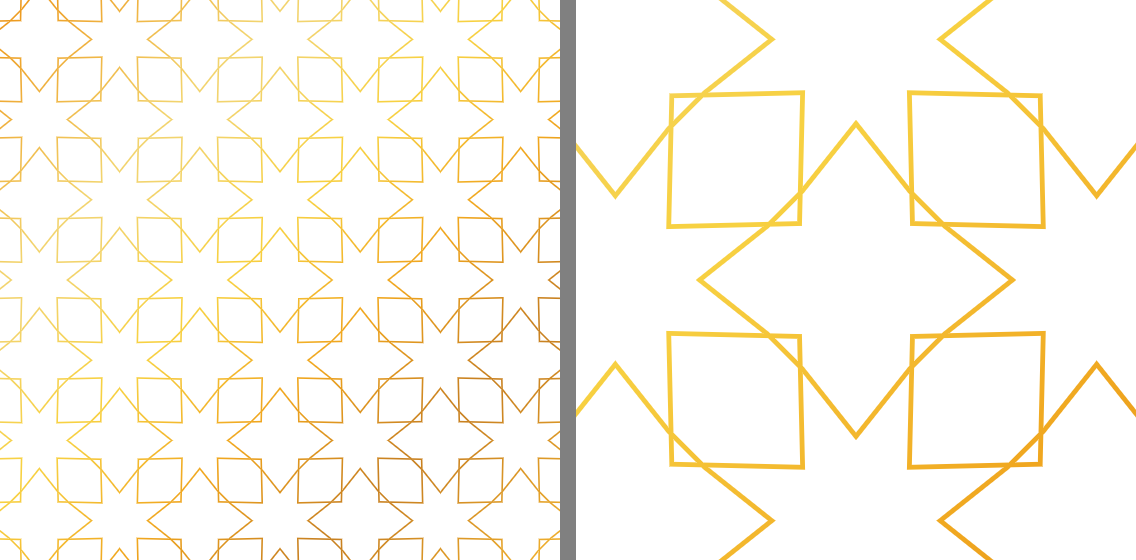
Left, the full canvas; right, a detail of the centre.
A WebGL 1 fragment shader for this pattern:

```glsl
precision highp float;
// Thin gold outlines of four-pointed stars on a staggered lattice, with a
// near-square rhombus linking each diagonal pair. Mirror folds reduce the plane
// to one triangle, where every outline is a straight line.

uniform vec2 u_resolution;

const float PERIOD = 0.2865;        // lattice step, in canvas units
// Lengths below are fractions of the lattice step.
const float STAR_TIP = 0.325;
const float STAR_NOTCH = 0.144;     // where tip edges would meet on the diagonal
const float NOTCH_CHAMFER = 0.2964; // x + y of the short edge across the notch
const float RHOMBUS_NEAR = 0.1327;  // corner offset towards the stars
const float RHOMBUS_WIDE = 0.1391;  // corner offset across that direction
const float HALF_WIDTH = 0.0050;

// Folds the plane into the triangle 0 <= y <= x, x + y <= 0.5.
vec2 foldLattice(vec2 p) {
  vec2 q = abs(fract(p + 0.5) - 0.5);
  if (q.x + q.y > 0.5) q = 0.5 - q;
  return q.x < q.y ? q.yx : q;
}

// Signed distance to the infinite line through a and b.
float lineDistance(vec2 p, vec2 a, vec2 b) {
  vec2 along = normalize(b - a);
  return dot(p - a, vec2(along.y, -along.x));
}

float starOutline(vec2 q) {
  float edge = lineDistance(q, vec2(STAR_TIP, 0.0), vec2(STAR_NOTCH));
  float chamfer = (q.x + q.y - NOTCH_CHAMFER) * 0.70711;
  return abs(min(edge, chamfer));
}

float rhombusOutline(vec2 q) {
  vec2 nearCorner = vec2(0.25 - RHOMBUS_NEAR);
  vec2 wideCorner = 0.25 + vec2(RHOMBUS_WIDE, -RHOMBUS_WIDE);
  return abs(lineDistance(q, nearCorner, wideCorner));
}

// Antialiased stroke coverage.
float stroke(float distance, float halfWidth, float pixel) {
  return clamp((halfWidth - distance) / pixel + 0.5, 0.0, 1.0);
}

// Blends from one colour to the next between two gradient positions.
vec3 blendStop(vec3 colour, vec3 next, float from, float to, float t) {
  return mix(colour, next, clamp((t - from) / (to - from), 0.0, 1.0));
}

// Metallic foil gradient, t running from top left to bottom right.
vec3 goldFoil(float t) {
  vec3 amber = vec3(0.93, 0.61, 0.13);
  vec3 paleGold = vec3(0.95, 0.83, 0.43);
  vec3 yellow = vec3(0.97, 0.82, 0.26);
  vec3 orange = vec3(0.94, 0.65, 0.12);
  vec3 bronze = vec3(0.79, 0.51, 0.13);
  vec3 warmGold = vec3(0.95, 0.70, 0.18);
  vec3 colour = blendStop(amber, paleGold, 0.03, 0.25, t);
  colour = blendStop(colour, yellow, 0.30, 0.43, t);
  colour = blendStop(colour, orange, 0.45, 0.61, t);
  colour = blendStop(colour, bronze, 0.61, 0.76, t);
  return blendStop(colour, warmGold, 0.80, 1.0, t);
}

void main() {
  float side = min(u_resolution.x, u_resolution.y);
  vec2 centred = (gl_FragCoord.xy - 0.5 * u_resolution) / side;
  float pixel = 1.0 / (side * PERIOD);

  vec2 q = foldLattice(centred / PERIOD);
  float outline = min(starOutline(q), rhombusOutline(q));
  float ink = stroke(outline, HALF_WIDTH, pixel);

  vec3 gold = goldFoil(0.5 + 0.5 * (centred.x - centred.y));
  gl_FragColor = vec4(mix(vec3(1.0), gold, ink), 1.0);
}
```
